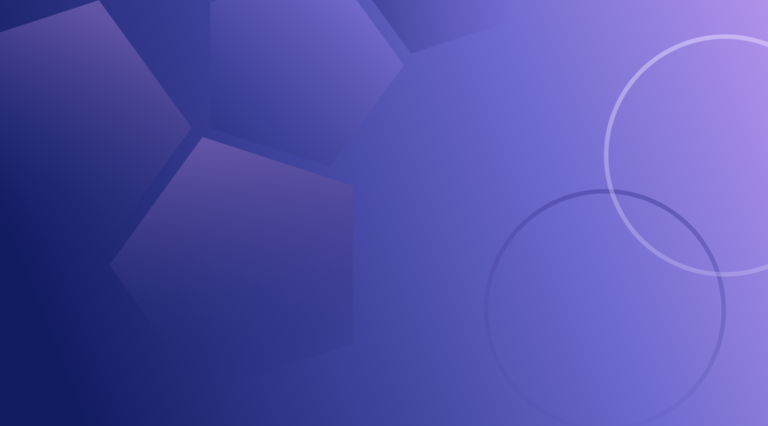
Give the GLSL for this background, as a Shadertoy shader.

```glsl
// An indigo to lilac diagonal gradient with four shaded pentagons at the
// upper left and two thin fading rings at the right. The shapes are distance
// functions, blended over the gradient; lengths are in canvas heights.

#define GRADIENT_SLANT 0.4
#define RING_RADIUS 0.279
#define RING_HALF_WIDTH 0.0052
#define NAVY vec3(0.07, 0.11, 0.38)
#define INDIGO vec3(0.27, 0.28, 0.64)
#define VIOLET vec3(0.43, 0.42, 0.81)
#define LILAC vec3(0.69, 0.57, 0.92)
#define MAUVE vec3(0.40, 0.34, 0.66)

const float TAU = 6.2831853;

float coverage(float dist) {
    float pixel = 1.0 / iResolution.y;
    return 1.0 - smoothstep(-pixel, pixel, dist);
}

// Diagonal ramp through four colours
vec3 background(vec2 p) {
    float t = p.x + GRADIENT_SLANT * p.y;
    vec3 color = mix(NAVY, INDIGO, clamp((t - 0.2) / 0.8, 0.0, 1.0));
    color = mix(color, VIOLET, clamp((t - 1.0) / 0.55, 0.0, 1.0));
    return mix(color, LILAC, clamp((t - 1.55) / 0.65, 0.0, 1.0));
}

// Regular pentagon with one vertex on the positive x axis
float pentagonDistance(vec2 p, float radius) {
    float dist = -1e3;
    for (int i = 0; i < 5; i++) {
        float angle = TAU * (float(i) + 0.5) / 5.0;
        dist = max(dist, dot(p, vec2(cos(angle), sin(angle))));
    }
    return dist - radius * cos(TAU / 10.0);
}

// Blend a pentagon whose colour and opacity run along a direction;
// facing is 1 for a vertex to the right, -1 for a vertex to the left
void addPentagon(inout vec3 color, vec2 p, float radius, float facing,
                 float shadeAngle, vec4 low, vec4 high) {
    vec2 direction = vec2(cos(shadeAngle), sin(shadeAngle));
    float s = clamp(0.5 + 0.55 * dot(p, direction) / radius, 0.0, 1.0);
    vec4 fill = mix(low, high, s);
    float dist = pentagonDistance(p * vec2(facing, 1.0), radius);
    color = mix(color, fill.rgb, fill.a * coverage(dist));
}

// Blend a thin ring whose opacity runs from its bottom to its top
void addRing(inout vec3 color, vec2 p, vec3 tint, float bottomAlpha, float topAlpha) {
    float dist = abs(length(p) - RING_RADIUS) - RING_HALF_WIDTH;
    float height = clamp(0.5 + 0.5 * p.y / RING_RADIUS, 0.0, 1.0);
    color = mix(color, tint, mix(bottomAlpha, topAlpha, height) * coverage(dist));
}

void mainImage(out vec4 fragColor, in vec2 fragCoord) {
    vec2 p = fragCoord / iResolution.y;
    vec3 color = background(p);

    // Pentagons: two mauve ones fading downward, two violet ones above
    vec4 clearNavy = vec4(0.09, 0.13, 0.42, 0.0);
    vec4 solidMauve = vec4(MAUVE, 0.92);
    addPentagon(color, p - vec2(0.135, 0.700), 0.315, 1.0, 1.17, clearNavy, solidMauve);
    addPentagon(color, p - vec2(0.573, 0.378), 0.316, -1.0, 1.57, clearNavy, solidMauve);
    addPentagon(color, p - vec2(0.697, 0.847), 0.251, 1.0, 0.85,
                vec4(0.19, 0.21, 0.54, 0.6), vec4(0.47, 0.43, 0.82, 0.9));
    addPentagon(color, p - vec2(1.028, 1.068), 0.204, -1.0, 0.15,
                vec4(0.24, 0.25, 0.60, 0.9), vec4(0.46, 0.43, 0.83, 0.5));

    // Rings: a dark one below, a pale one above
    addRing(color, p - vec2(1.420, 0.272), vec3(0.30, 0.28, 0.66), 0.08, 0.65);
    addRing(color, p - vec2(1.702, 0.635), vec3(0.92, 0.89, 1.0), 0.25, 0.48);

    fragColor = vec4(color, 1.0);
}
```
